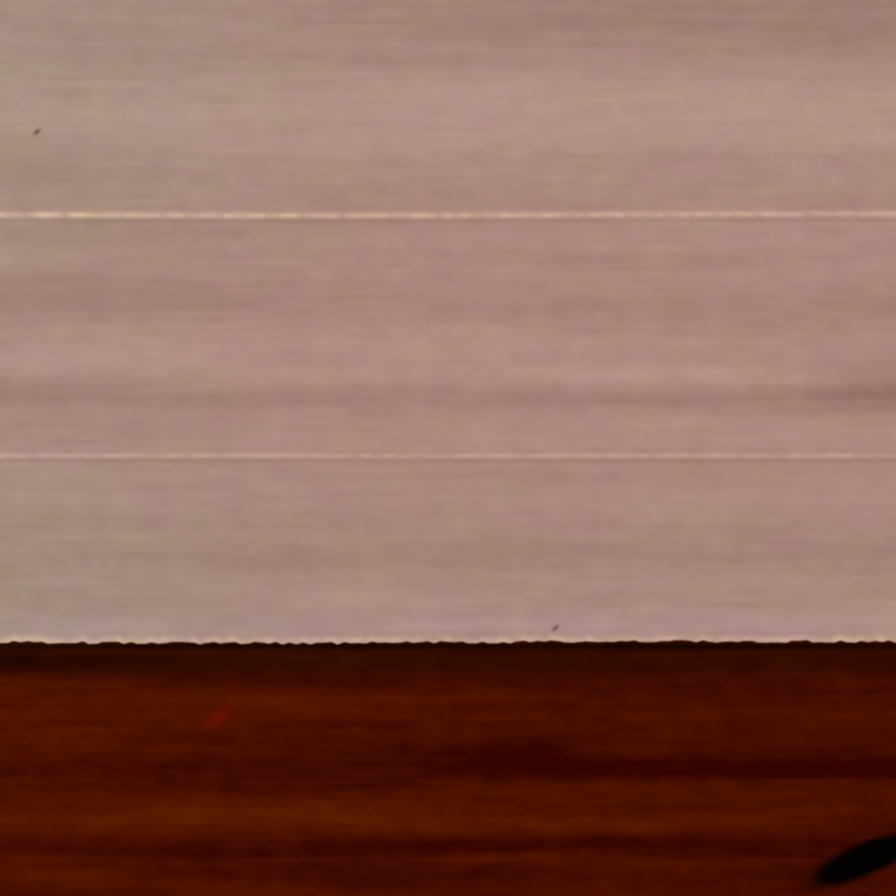
Reproduce this texture procedurally as a WebGL 2 fragment shader.

```glsl
#version 300 es
precision highp float;
// Pale brushed wood board with fine ridges above a dark red-brown board.
uniform vec2 u_resolution;
out vec4 fragColor;

const float SEAM_Y = 0.283;

float hash(vec2 p) {
  return fract(sin(dot(p, vec2(127.1, 311.7))) * 43758.5453);
}

float noise(vec2 p) {
  vec2 i = floor(p), f = fract(p);
  f = f * f * (3.0 - 2.0 * f);
  return mix(mix(hash(i), hash(i + vec2(1, 0)), f.x),
             mix(hash(i + vec2(0, 1)), hash(i + vec2(1, 1)), f.x), f.y);
}

// Layered noise, centred on zero.
float fbm(vec2 p) {
  float sum = 0.0, amp = 0.5;
  for (int i = 0; i < 4; i++) {
    sum += amp * (noise(p) - 0.5);
    p = p * 2.03 + 17.3;
    amp *= 0.5;
  }
  return sum;
}

// Soft horizontal stripe of the given half width.
float band(float y, float centre, float width) {
  float d = (y - centre) / width;
  return exp(-d * d);
}

// Soft tilted ellipse.
float blob(vec2 p, vec2 centre, vec2 radius, float slope) {
  vec2 d = p - centre;
  d.y -= slope * d.x;
  return exp(-dot(d / radius, d / radius));
}

vec3 paleBoard(vec2 p) {
  float y = p.y + 0.008 * fbm(vec2(p.x * 3.0, p.y * 5.0));
  vec3 col = vec3(0.665, 0.542, 0.490);

  // Broad tonal bands
  float tone = 0.030 * band(y, 0.885, 0.050) + 0.025 * band(y, 0.597, 0.028);
  tone -= 0.045 * band(y, 0.975, 0.045) * smoothstep(-0.2, 0.9, p.x);
  tone -= 0.045 * band(y, 0.556, 0.014) + 0.025 * band(y, 0.665, 0.028);
  tone -= 0.022 * band(y, 0.385, 0.035);
  tone -= 0.060 * blob(p, vec2(1.0, 0.570), vec2(0.09, 0.030), 0.0);
  tone -= 0.030 * blob(p, vec2(0.20, 0.742), vec2(0.18, 0.010), 0.0);

  // Brushed grain, mottling and grit
  tone += 0.050 * fbm(vec2(p.x * 2.5, p.y * 45.0));
  tone += 0.035 * fbm(vec2(p.x * 12.0, p.y * 160.0));
  tone += 0.040 * fbm(p * vec2(45.0, 65.0));
  col += tone;
  col += vec3(0.012, -0.010, -0.004) * band(y, 0.60, 0.16);
  col += vec3(0.0, 0.015, -0.025) * fbm(p * vec2(28.0, 38.0) + 40.0) * 2.0;
  col += vec3(-0.015, 0.010, 0.004) * (1.0 - smoothstep(0.0, 0.5, p.x));

  // Two raised ridges
  float sparkle = 0.5 + noise(p * vec2(110.0, 70.0));
  float upper = band(p.y, 0.7605 - 0.001 * sin(p.x * 5.0), 0.0035);
  col += vec3(0.14, 0.13, 0.10) * upper * sparkle * mix(1.0, 0.55, p.x);
  col -= 0.025 * band(p.y, 0.754, 0.003);
  col += vec3(0.065, 0.060, 0.050) * band(p.y, 0.4915, 0.003) * sparkle;
  col -= 0.025 * band(p.y, 0.486, 0.003);

  // Sparse pits
  vec2 cell = floor(p * 9.0);
  vec2 pit = 0.2 + 0.6 * vec2(hash(cell), hash(cell + 31.0));
  float rare = step(0.90, hash(cell + 73.0));
  col -= 0.22 * rare * blob(fract(p * 9.0), pit, vec2(0.032, 0.025), 0.5);

  // Cool sheen above the seam
  col += vec3(0.025, 0.025, 0.060) * band(p.y, 0.302, 0.012) * (0.5 + noise(p * vec2(9.0, 30.0)));
  return col;
}

vec3 darkBoard(vec2 p) {
  float grain = fbm(vec2(p.x * 3.0, p.y * 50.0) + 9.0);
  float fine = fbm(vec2(p.x * 18.0, p.y * 140.0)) + fbm(p * vec2(55.0, 80.0));
  float light = 0.50 + 0.75 * grain + 0.35 * fine;
  light += 0.22 * band(p.y, 0.205, 0.028) + 0.28 * band(p.y, 0.092, 0.025);
  light += 0.20 * (0.45 - p.x);
  light -= 0.38 * band(p.y, 0.143, 0.014) + 0.22 * band(p.y, 0.055, 0.012);
  light -= 0.45 * blob(p, vec2(0.57, 0.160), vec2(0.08, 0.016), 0.0);
  light += 0.25 * (band(p.y, 0.128, 0.002) + band(p.y, 0.040, 0.002)) * noise(p * vec2(14.0, 3.0));
  vec3 col = mix(vec3(0.20, 0.012, 0.0), vec3(0.35, 0.105, 0.003), clamp(light, 0.0, 1.2));
  col += vec3(0.10, 0.0, 0.0) * blob(p, vec2(0.245, 0.200), vec2(0.016, 0.009), 0.5);

  // Shadow beneath the seam and a black knot
  col *= 1.0 - 0.40 * band(p.y, 0.262, 0.017) * mix(1.15, 0.6, p.x);
  col *= 1.0 - 0.55 * band(p.y, 0.279, 0.005);
  vec2 wobble = p + 0.008 * fbm(p * 40.0);
  float knot = blob(wobble, vec2(0.965, 0.041), vec2(0.062, 0.021), 0.38);
  return mix(col, vec3(0.015, 0.004, 0.003), smoothstep(0.20, 0.65, knot));
}

void main() {
  vec2 p = gl_FragCoord.xy / u_resolution;
  float seam = SEAM_Y - 0.001 * sin(p.x * 6.0) + 0.003 * (noise(vec2(p.x * 130.0, 2.0)) - 0.5);
  float soft = max(0.0018, 1.0 / u_resolution.y);
  vec3 pale = paleBoard(p);
  pale += vec3(0.10, 0.09, 0.07) * band(p.y, seam + 0.003, 0.004) * (0.4 + noise(p * vec2(120.0, 90.0)));
  vec3 col = mix(darkBoard(p), pale, smoothstep(seam - soft, seam + soft, p.y));
  fragColor = vec4(clamp(col, 0.0, 1.0), 1.0);
}
```
